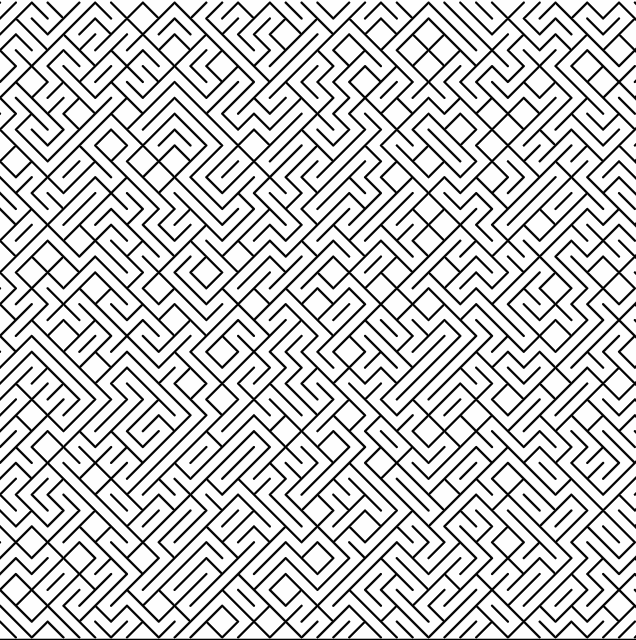
This pattern is drawn by a Shadertoy shader. Its source:

```glsl
// Diagonal maze: every square cell holds one randomly chosen slash or backslash stroke.

const vec3 PAPER = vec3(0.995);
const vec3 INK = vec3(0.01);
const float CELL_SIZE = 0.0248;     // cell side, in canvas heights
const float GRID_BASE = 0.0039;     // lower edge of the grid, in canvas heights
const float ROWS = 40.0;            // rows of cells
const float HALF_STROKE = 0.071;    // half the stroke width, in cells
const float RISING_SHARE = 0.53;    // chance that a stroke rises to the right
const float BASELINE = 0.002;       // thickness of the bottom rule, in canvas heights

// Integer hash of a cell, from 0 to 1
float hashCell(vec2 cell) {
    uvec2 q = uvec2(ivec2(cell) + 1024) * uvec2(1597334677u, 3812015801u);
    uint n = (q.x ^ q.y) * 1597334677u;
    n = (n ^ (n >> 15)) * 2246822519u;
    n ^= n >> 13;
    return float(n >> 8) / 16777216.0;
}

// Distance to a segment with round ends
float segmentDistance(vec2 p, vec2 a, vec2 b) {
    vec2 ap = p - a, ab = b - a;
    return length(ap - ab * clamp(dot(ap, ab) / dot(ab, ab), 0.0, 1.0));
}

// Distance to the diagonal of one cell
float strokeDistance(vec2 p, vec2 cell, float risingShare) {
    float rising = step(hashCell(cell), risingShare);
    vec2 a = cell + vec2(0.0, 1.0 - rising);
    vec2 b = cell + vec2(1.0, rising);
    return segmentDistance(p, a, b);
}

// Nearest stroke among a cell and its neighbours, so round ends can spill over
float mazeDistance(vec2 p, float rows, float risingShare) {
    vec2 home = floor(p);
    float nearest = 10.0;
    for (int y = -1; y <= 1; y++) {
        for (int x = -1; x <= 1; x++) {
            vec2 cell = home + vec2(x, y);
            if (cell.y < 0.0 || cell.y >= rows) continue;
            nearest = min(nearest, strokeDistance(p, cell, risingShare));
        }
    }
    return nearest;
}

// Ink coverage of an edge, softened over one pixel
float coverage(float signedDistance, float pixel) {
    return clamp(0.5 - signedDistance / pixel, 0.0, 1.0);
}

void mainImage(out vec4 fragColor, in vec2 fragCoord) {
    vec2 uv = fragCoord / iResolution.y;
    float pixel = 1.0 / iResolution.y;

    // Maze strokes
    vec2 p = (uv - vec2(0.0, GRID_BASE)) / CELL_SIZE;
    float maze = mazeDistance(p, ROWS, RISING_SHARE) - HALF_STROKE;
    float ink = coverage(maze, pixel / CELL_SIZE);

    // Thin rule along the bottom edge
    ink = max(ink, coverage(uv.y - BASELINE, pixel));

    fragColor = vec4(mix(PAPER, INK, ink), 1.0);
}
```
